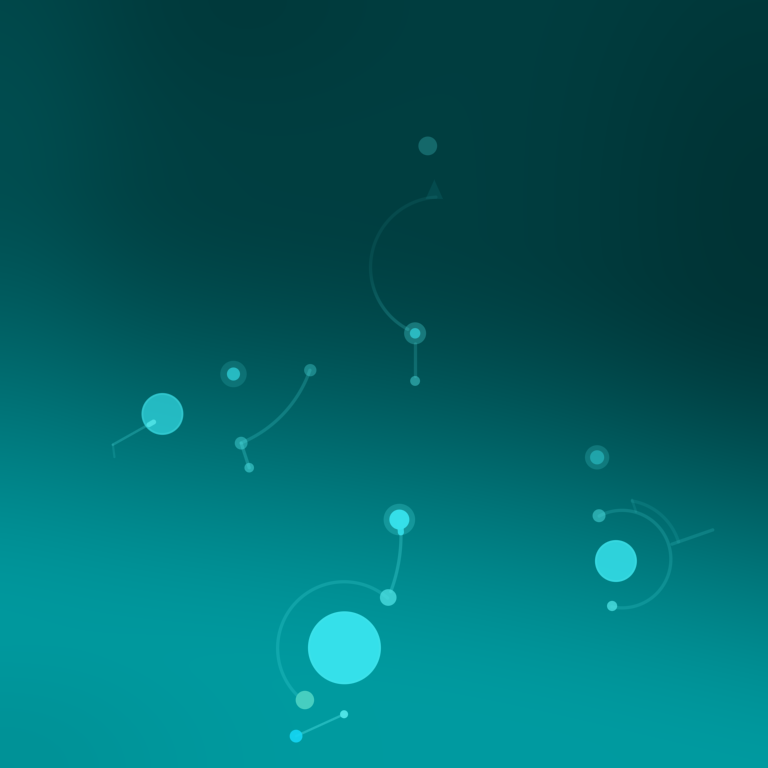
Give the GLSL for this background, as a Shadertoy shader.

```glsl
// Teal gradient haze with glowing orbs and small nodes joined by thin arcs and links.

// Haze colours and extent (heights measured down from the top edge)
const vec3 HAZE = vec3(0.0, 1.0, 1.035);
const float DEEP = 0.245;
const float BRIGHT = 0.605;
const vec2 FADE = vec2(0.28, 0.92);

// Tints of the shapes
const vec3 GLOW = vec3(0.21, 0.88, 0.92);
const vec3 PALE = vec3(0.32, 0.90, 0.91);
const vec3 MINT = vec3(0.29, 0.82, 0.76);
const vec3 AZURE = vec3(0.08, 0.84, 0.96);
const float LINE = 0.0021;
const float RIM = 0.0016;

// Large orbs and plain nodes: centre, radius, opacity
const vec4 ORBS[3] = vec4[3](
    vec4(0.2115, 0.461, 0.0273, 0.68),
    vec4(0.8020, 0.2695, 0.0273, 0.86),
    vec4(0.4485, 0.1565, 0.0475, 0.99));
const vec4 NODES[9] = vec4[9](
    vec4(0.557, 0.810, 0.0122, 0.25), vec4(0.5405, 0.504, 0.0064, 0.45),
    vec4(0.404, 0.518, 0.0080, 0.34), vec4(0.314, 0.423, 0.0083, 0.42),
    vec4(0.3245, 0.391, 0.0062, 0.50), vec4(0.780, 0.3285, 0.0084, 0.50),
    vec4(0.797, 0.211, 0.0066, 0.75), vec4(0.5055, 0.222, 0.0108, 0.72),
    vec4(0.448, 0.070, 0.0052, 0.95));

// Haloed nodes: centre, core radius, halo radius; core and halo opacity
const vec4 HALOS[4] = vec4[4](
    vec4(0.5405, 0.566, 0.0068, 0.0143), vec4(0.304, 0.513, 0.0085, 0.0172),
    vec4(0.7775, 0.4045, 0.0092, 0.0158), vec4(0.520, 0.3235, 0.0130, 0.0205));
const vec2 HALO_ALPHA[4] = vec2[4](
    vec2(0.62, 0.30), vec2(0.65, 0.16), vec2(0.42, 0.20), vec2(0.98, 0.25));

// Arcs: centre and radius; middle angle, half sweep (degrees) and opacity
const vec3 ARCS[6] = vec3[6](
    vec3(0.574, 0.652, 0.0915), vec3(0.2526, 0.571, 0.160),
    vec3(0.810, 0.272, 0.0635), vec3(0.810, 0.272, 0.0768),
    vec3(0.448, 0.156, 0.0865), vec3(0.3125, 0.3034, 0.2096));
const vec3 SWEEPS[6] = vec3[6](
    vec3(168.0, 74.0, 0.10), vec3(-43.4, 24.0, 0.20),
    vec3(8.0, 110.0, 0.17), vec3(48.5, 31.5, 0.10),
    vec3(137.0, 88.0, 0.20), vec3(-10.3, 10.3, 0.28));

float pixelSize;

float fill(float dist) {
    return 1.0 - smoothstep(-pixelSize, pixelSize, dist);
}

float blob(vec2 p, vec2 centre, vec2 size) {
    vec2 q = (p - centre) / size;
    return exp(-dot(q, q));
}

float segment(vec2 p, vec2 a, vec2 b) {
    vec2 ab = b - a;
    return length(p - a - ab * clamp(dot(p - a, ab) / dot(ab, ab), 0.0, 1.0));
}

float arcDistance(vec2 p, vec3 circle, vec2 sweep) {
    float middle = radians(sweep.x), halfSweep = radians(sweep.y);
    vec2 axis = vec2(cos(middle), sin(middle));
    vec2 q = p - circle.xy;
    q = vec2(dot(q, axis), abs(dot(q, vec2(-axis.y, axis.x))));
    vec2 tip = circle.z * vec2(cos(halfSweep), sin(halfSweep));
    return atan(q.y, q.x) < halfSweep ? abs(length(q) - circle.z) : length(q - tip);
}

void paint(inout vec3 col, vec3 tint, float dist, float alpha) {
    col = mix(col, tint, alpha * fill(dist));
}

vec3 background(vec2 p) {
    float down = 1.0 - p.y;
    float slope = -0.07 + 0.11 * p.x + 0.06 * p.x * p.x;
    float level = mix(DEEP, BRIGHT, smoothstep(FADE.x, FADE.y, down - slope));
    level += 0.055 * blob(p, vec2(0.0, 0.78), vec2(0.16, 0.35));
    level -= 0.022 * blob(p, vec2(0.30, 1.0), vec2(0.22, 0.14));
    level -= 0.045 * blob(p, vec2(1.0, 0.73), vec2(0.24, 0.38));
    level -= 0.035 * blob(p, vec2(0.0, 0.0), vec2(0.25, 0.16));
    return HAZE * level;
}

void mainImage(out vec4 fragColor, in vec2 fragCoord) {
    float side = min(iResolution.x, iResolution.y);
    vec2 p = (fragCoord - 0.5 * iResolution.xy) / side + 0.5;
    pixelSize = 0.8 / side;
    vec3 col = background(p);

    // Arcs, the first growing clearer towards its lower end
    for (int i = 0; i < 6; i++) {
        float alpha = SWEEPS[i].z;
        if (i == 0) alpha *= mix(2.0, 0.7, smoothstep(0.56, 0.66, p.y));
        paint(col, PALE, arcDistance(p, ARCS[i], SWEEPS[i].xy) - LINE, alpha);
    }

    // Faint arrowhead above the first arc
    vec2 arrow = p - vec2(0.5655, 0.766);
    paint(col, GLOW, max(abs(arrow.x) * 0.91 + arrow.y * 0.41, -arrow.y - 0.025), 0.08);

    // Straight links
    paint(col, PALE, segment(p, vec2(0.541, 0.552), vec2(0.541, 0.510)) - LINE, 0.18);
    paint(col, PALE, segment(p, vec2(0.314, 0.423), vec2(0.3245, 0.391)) - LINE, 0.25);
    paint(col, PALE, segment(p, vec2(0.147, 0.421), vec2(0.195, 0.448)) - 0.0016, 0.25);
    paint(col, PALE, segment(p, vec2(0.147, 0.421), vec2(0.149, 0.405)) - 0.0014, 0.14);
    paint(col, PALE, segment(p, vec2(0.875, 0.2915), vec2(0.928, 0.310)) - LINE, 0.16);
    paint(col, PALE, segment(p, vec2(0.823, 0.349), vec2(0.828, 0.334)) - 0.0016, 0.10);
    paint(col, PALE, segment(p, vec2(0.3855, 0.0415), vec2(0.448, 0.070)) - 0.0015, 0.40);

    // Orbs with a slightly paler rim
    for (int i = 0; i < 3; i++) {
        float dist = length(p - ORBS[i].xy) - ORBS[i].z;
        paint(col, GLOW, dist, ORBS[i].w);
        paint(col, PALE, abs(dist + RIM) - 0.5 * RIM, 0.3);
    }

    // Nodes, haloed nodes and their bright stems
    for (int i = 0; i < 9; i++)
        paint(col, PALE, length(p - NODES[i].xy) - NODES[i].z, NODES[i].w);
    for (int i = 0; i < 4; i++) {
        float dist = length(p - HALOS[i].xy);
        paint(col, PALE, dist - HALOS[i].w, HALO_ALPHA[i].y);
        paint(col, GLOW, dist - HALOS[i].z, HALO_ALPHA[i].x);
    }
    paint(col, MINT, length(p - vec2(0.397, 0.0885)) - 0.012, 0.95);
    paint(col, AZURE, length(p - vec2(0.3855, 0.0415)) - 0.0083, 0.9);
    paint(col, GLOW, segment(p, vec2(0.521, 0.320), vec2(0.522, 0.307)) - 0.004, 0.9);
    paint(col, PALE, segment(p, vec2(0.194, 0.447), vec2(0.200, 0.4505)) - 0.0032, 0.85);

    fragColor = vec4(col, 1.0);
}
```
